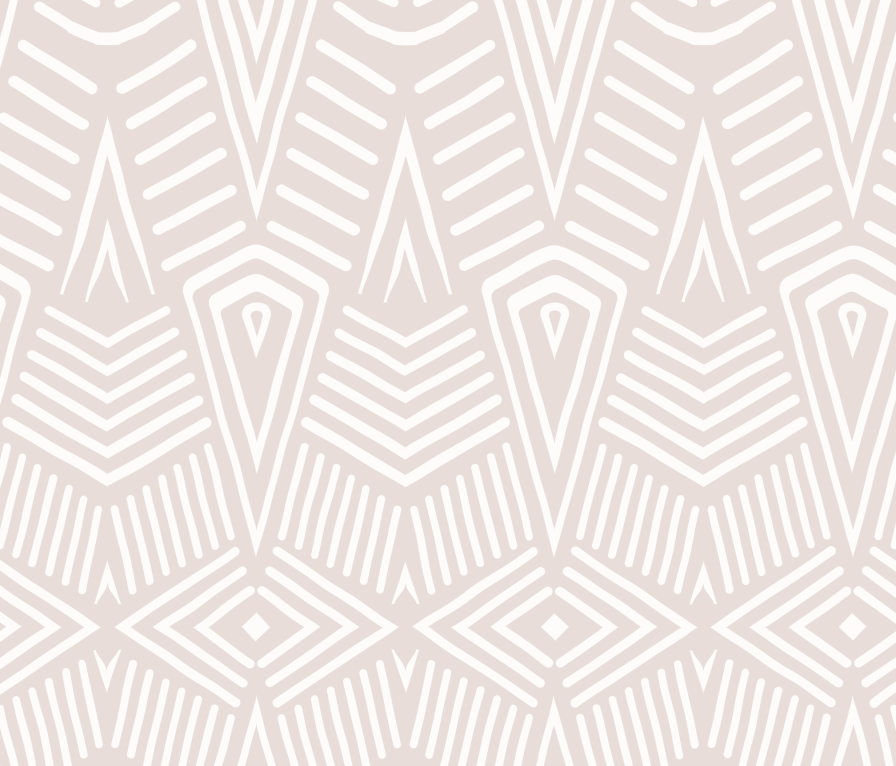
Reproduce this pattern procedurally as a WebGL 1 fragment shader.

```glsl
precision highp float;

uniform vec2 u_resolution;

const float WIDTH = 768.0;          // design units across the canvas
const float PERIOD = 255.5;         // three repeats across
const float CHEVRON_AXIS = 92.0;
const float MIRROR_Y = 537.5;       // horizontal mirror line, measured from the top
const vec3 BLUSH = vec3(0.91, 0.868, 0.85);
const vec3 CREAM = vec3(0.995, 0.99, 0.985);

vec2 hashGradient(vec2 cell) {
  float h = fract(sin(dot(cell, vec2(127.1, 311.7))) * 4375.85);
  return vec2(cos(6.2832 * h), sin(6.2832 * h));
}

float gradientNoise(vec2 p) {
  vec2 i = floor(p), f = fract(p);
  vec2 u = f * f * (3.0 - 2.0 * f), e = vec2(1.0, 0.0);
  float low = mix(dot(hashGradient(i), f),
                  dot(hashGradient(i + e.xy), f - e.xy), u.x);
  float high = mix(dot(hashGradient(i + e.yx), f - e.yx),
                   dot(hashGradient(i + e.xx), f - e.xx), u.x);
  return mix(low, high, u.y);
}

float stroke(vec2 p, vec2 a, vec2 b, float radius) {
  vec2 pa = p - a, ba = b - a;
  return length(pa - ba * clamp(dot(pa, ba) / dot(ba, ba), 0.0, 1.0)) - radius;
}

// Stroke continued past its start, so its mirrored copy meets it in a sharp corner
float miteredStroke(vec2 p, vec2 corner, vec2 end, float radius) {
  return stroke(p, corner - 0.25 * (end - corner), end, radius);
}

// Sharp V, with h measured from the tip towards its open end
float wedge(float k, float h, float slope, float width) {
  float outer = (k - slope * h) / sqrt(1.0 + slope * slope);
  return abs(outer + 0.5 * width) - 0.5 * width;
}

// V with legs that thin out and stop at a given height
float tent(float k, float h, float slope, float width, float height) {
  float taper = 1.0 - 0.65 * smoothstep(0.6, 1.0, h / height);
  return max(wedge(k, h, slope, width * taper), h - height);
}

float roundMax(float a, float b, float r) {
  return min(max(a, b), -r) + length(max(vec2(a, b) + r, 0.0));
}

float kite(vec2 p, float top, float tip, float slope, float r) {
  float side = (p.x - slope * (tip - p.y)) / sqrt(1.0 + slope * slope);
  float roof = (top + 0.58 * (sqrt(p.x * p.x + r * r) - r) - p.y) / 1.156;
  return roundMax(side, roof, r);
}

float kiteRing(vec2 p, float top, float tip, float slope, float r, vec2 inset) {
  float hollow = kite(p, top + inset.x, tip - inset.y, slope, 0.6 * r);
  return max(kite(p, top, tip, slope, r), -hollow);
}

// c.x runs from the chevron axis, k.x from the kite axis
float pattern(vec2 c, vec2 k) {
  // Curved bands at the top
  float d = stroke(c, vec2(-6.0, 33.5), vec2(8.0, 33.0), 5.5);
  d = min(d, stroke(c, vec2(8.0, 33.0), vec2(30.0, 24.0), 5.2));
  d = min(d, stroke(c, vec2(30.0, 24.0), vec2(58.0, 6.0), 4.5));
  d = min(d, stroke(c, vec2(10.0, 2.0), vec2(22.0, -4.0), 4.0));

  // Long downward points and upright tents
  d = min(d, wedge(k.x, 189.0 - k.y, 0.275, 7.0));
  d = min(d, wedge(k.x, 123.0 - k.y, 0.27, 9.0));
  d = min(d, wedge(k.x, 55.0 - k.y, 0.28, 8.0));
  d = min(d, tent(c.x, c.y - 100.0, 0.268, 8.5, 152.0));
  d = min(d, tent(c.x, c.y - 187.0, 0.26, 6.5, 72.0));
  d = min(d, tent(c.x, c.y - 481.0, 0.32, 6.0, 37.0));

  // Slanted bars and stacked chevrons
  for (int n = 0; n < 6; n++) {
    float i = float(n);
    d = min(d, stroke(c, vec2(13.0 + 7.6 * i, 76.0 + 30.3 * i),
                      vec2(72.0 + 8.4 * i, 39.0 + 31.0 * i), 4.8));
    d = min(d, miteredStroke(c, vec2(0.0, 294.0 + 23.6 * i),
                      vec2(50.0 + 7.0 * i, 266.0 + 19.2 * i), 3.8 + 0.16 * i));
  }

  // Fan of upright sticks
  for (int n = 0; n < 7; n++) {
    float i = float(n);
    d = min(d, stroke(c, vec2(7.0 + 13.2 * i, 437.0 - 9.0 * i),
                      vec2(22.0 + 14.0 * i, 506.0 - 7.7 * i), 3.3));
  }

  // Nested kites with a hollow drop
  d = min(d, kiteRing(k, 210.0, 478.0, 0.274, 9.0, vec2(12.0, 24.0)));
  d = min(d, kiteRing(k, 235.0, 406.0, 0.28, 6.0, vec2(15.0, 27.0)));
  d = min(d, max(kite(k, 259.0, 307.0, 0.34, 8.0), -kite(k, 266.0, 289.0, 0.28, 3.0)));

  // Open diamonds around a solid centre
  vec2 fromCentre = vec2(k.x, MIRROR_Y - k.y);
  for (int n = 0; n < 3; n++) {
    float i = float(n);
    d = min(d, miteredStroke(fromCentre, vec2(48.0 + 33.5 * i, 0.0),
                             vec2(5.0 + 6.5 * i, 31.0 + 17.0 * i), 3.9));
  }
  return min(d, (fromCentre.x + fromCentre.y - 12.0) * 0.707);
}

void main() {
  float unit = WIDTH / u_resolution.x;
  vec2 p = vec2(gl_FragCoord.x, u_resolution.y - gl_FragCoord.y) * unit;

  // Slight hand-drawn wobble
  vec2 wobble = vec2(gradientNoise(p / 38.0), gradientNoise(p / 38.0 + 57.0));
  vec2 q = p + 1.5 * wobble;

  // Fold into half a repeat
  float x = abs(mod(q.x - CHEVRON_AXIS + 0.5 * PERIOD, PERIOD) - 0.5 * PERIOD);
  float y = MIRROR_Y - abs(MIRROR_Y - q.y);
  float d = pattern(vec2(x, y), vec2(0.5 * PERIOD - x, y));

  float ink = 1.0 - smoothstep(-0.75 * unit, 0.75 * unit, d);
  gl_FragColor = vec4(mix(BLUSH, CREAM, ink), 1.0);
}
```
